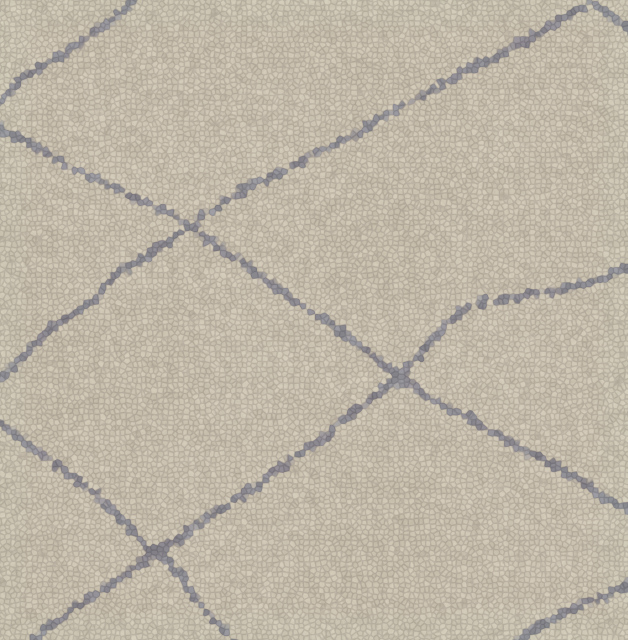
This texture is drawn by a Shadertoy shader. Its source:

```glsl
const float TAU = 6.28318;
const float TUFTS = 122.0;        // tufts along the canvas height
const float STRAND_HALF = 0.0058; // half width of a drawn strand

const vec3 WOOL = vec3(0.800, 0.766, 0.696);
const vec3 GAP = vec3(0.695, 0.655, 0.600);
const vec3 GREY_YARN = vec3(0.545, 0.545, 0.570);
const vec3 PLUM_YARN = vec3(0.525, 0.505, 0.535);

float hash(vec2 p) {
    return fract(sin(dot(p, vec2(127.1, 311.7))) * 43758.5);
}

vec2 hash2(vec2 p) {
    return vec2(hash(p), hash(p + 57.3));
}

float noise(vec2 p) {
    vec2 i = floor(p), f = fract(p);
    f = f * f * (3.0 - 2.0 * f);
    return mix(mix(hash(i), hash(i + vec2(1, 0)), f.x),
               mix(hash(i + vec2(0, 1)), hash(i + vec2(1, 1)), f.x), f.y);
}

// Distance to a wandering strand from a to b; bow arches it, sway bends it in an S
float strand(vec2 p, vec2 a, vec2 b, float bow, float sway) {
    float len = length(b - a);
    vec2 dir = (b - a) / len;
    float along = dot(p - a, dir);
    float t = clamp(along / len, 0.0, 1.0);
    float across = dot(p - a, vec2(-dir.y, dir.x));
    float wander = 0.010 * (noise(vec2(along * 16.0, a.y * 40.0 + 3.0)) - 0.5);
    across -= bow * sin(0.5 * TAU * t) + sway * sin(TAU * t) + wander;
    return length(vec2(along - t * len, across));
}

// Open diamond lattice
float lattice(vec2 p) {
    vec2 knot = vec2(0.638, 0.421);
    float d = strand(p, vec2(-0.01, 0.804), vec2(0.99, 0.205), 0.003, 0.016);
    d = min(d, strand(p, vec2(-0.01, 0.404), vec2(0.925, 1.0), 0.036, 0.010));
    d = min(d, strand(p, vec2(0.035, -0.01), knot, -0.006, 0.002));
    d = min(d, strand(p, knot, vec2(0.99, 0.584), 0.040, 0.017));
    d = min(d, strand(p, vec2(-0.01, 0.348), vec2(0.375, -0.01), 0.018, 0.0));
    d = min(d, strand(p, vec2(-0.01, 0.838), vec2(0.215, 1.003), 0.0, 0.003));
    d = min(d, strand(p, vec2(0.79, -0.01), vec2(0.99, 0.089), 0.004, 0.0));
    return min(d, strand(p, vec2(0.915, 1.0), vec2(0.99, 0.945), 0.0, 0.0));
}

// Tuft field: x gap-to-crown relief, y tuft brightness, z share of dyed yarn
vec3 tuftField(vec2 p) {
    vec2 q = p * TUFTS;
    vec2 cell = floor(q);
    float nearest = 9.0, second = 9.0, total = 0.0;
    vec2 blend = vec2(0.0);
    for (int y = -1; y <= 1; y++) {
        for (int x = -1; x <= 1; x++) {
            vec2 id = cell + vec2(x, y);
            vec2 centre = id + 0.5 + 0.8 * (hash2(id) - 0.5);
            float d = length(q - centre);
            second = min(second, max(nearest, d));
            nearest = min(nearest, d);
            float reach = lattice(centre / TUFTS) + 0.005 * (hash(id + 19.7) - 0.5);
            float dyed = 1.0 - smoothstep(STRAND_HALF - 0.001, STRAND_HALF + 0.001, reach);
            dyed *= 0.6 + 0.4 * smoothstep(0.05, 0.4, hash(id + 83.1));
            float weight = exp(-6.0 * d * d);
            blend += weight * vec2(hash(id + 7.9), dyed);
            total += weight;
        }
    }
    float relief = smoothstep(0.0, 0.5, second - nearest);
    return vec3(relief, blend / total);
}

void mainImage(out vec4 fragColor, in vec2 fragCoord) {
    vec2 p = fragCoord / iResolution.y;
    vec2 uv = fragCoord / iResolution.xy;
    vec3 tuft = tuftField(p);

    // Cream pile with shaded gaps and fine fibres
    vec3 colour = mix(GAP, WOOL, 0.2 + 0.8 * tuft.x);
    colour += 0.055 * (tuft.y - 0.5);
    colour += 0.030 * (noise(p * 290.0) - 0.5);

    // Dyed yarn
    vec3 yarn = mix(GREY_YARN, PLUM_YARN, noise(p * 45.0));
    yarn += 0.07 * (tuft.x - 0.6) + 0.10 * (tuft.y - 0.5);
    colour = mix(colour, yarn, smoothstep(0.05, 0.85, tuft.z));

    // Broad mottling and paler, cooler borders
    float mottle = 0.6 * noise(p * 5.0) + 0.4 * noise(p * 14.0) - 0.5;
    colour += mottle * vec3(0.018, 0.022, 0.024);
    vec2 border = min(uv, 1.0 - uv);
    float pale = 1.0 - smoothstep(0.0, 0.07, min(border.x, border.y));
    colour += pale * vec3(0.004, 0.014, 0.012);

    fragColor = vec4(clamp(colour, 0.0, 1.0), 1.0);
}
```
